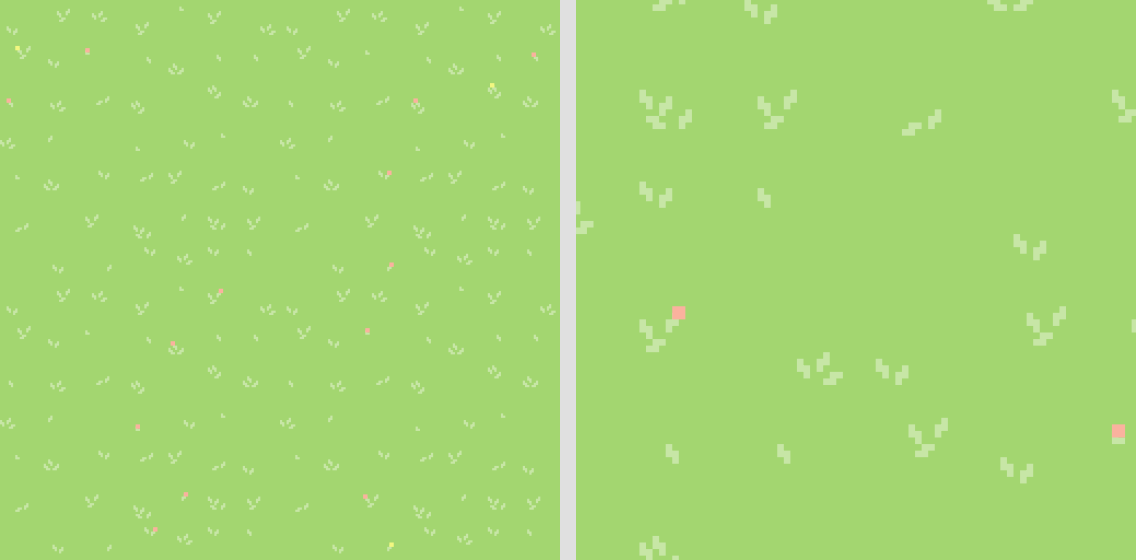
Left, the full canvas; right, a detail of the centre.
Write a WebGL 1 fragment shader that draws this texture.

```glsl
precision highp float;

uniform vec2 u_resolution;

// Blade shapes: foot width, foot height, tip height
const vec3 STEEP = vec3(1.0, 2.0, 2.0);
const vec3 CURL = vec3(2.0, 1.0, 2.0);
const vec3 DASH = vec3(2.0, 1.0, 1.0);

float hash(vec2 p) {
  return fract(sin(dot(p, vec2(127.1, 311.7))) * 43758.5453);
}

// Smooth coverage of a rectangle, in art cells (256 across the canvas)
float box(vec2 p, vec2 low, vec2 high) {
  vec2 soft = 256.0 / u_resolution;
  vec2 cover = clamp((p - low) / soft + 0.5, 0.0, 1.0)
             * clamp((high - p) / soft + 0.5, 0.0, 1.0);
  return cover.x * cover.y;
}

// A stepped blade: a foot, a raised tip on the side it leans to, and their joint
float blade(vec2 p, float x, float y, float lean, vec3 shape) {
  p -= vec2(x, y);
  p.x *= lean;
  return box(p, vec2(-shape.x, 0.0), vec2(0.0, shape.y))
       + box(p, vec2(0.0, 1.0), vec2(1.0, 1.0 + shape.z))
       + box(p, vec2(1.0 - shape.x, 1.0), vec2(0.0, 2.0));
}

// Grass tuft chosen by rank 5..48; also returns where a flower may sit
float tuft(vec2 p, float rank, float lean, out vec2 top) {
  top = vec2(-2.0, 2.0);
  if (rank < 10.0) { // tiny sprout
    top = vec2(0.0, 2.0);
    return box(p, vec2(-1.0, 0.0), vec2(0.0, 2.0))
         + box(p, vec2(0.0), vec2(1.0));
  }
  if (rank < 18.0) { // single blade
    top = vec2(lean, 3.0);
    return blade(p, 0.0, 0.0, lean, STEEP);
  }
  if (rank < 26.0) { // open pair
    top = lean < 0.0 ? vec2(-3.0, 3.0) : vec2(2.0, 2.0);
    return blade(p, -2.0, 0.0, -1.0, STEEP) + blade(p, 1.0, -1.0, 1.0, STEEP);
  }
  if (rank < 30.0) { // low leaf and blade
    top = vec2(2.0, 3.0);
    return blade(p, -1.0, -1.0, 1.0, DASH) + blade(p, 2.0, 0.0, 1.0, STEEP);
  }
  if (rank < 33.0) { // crown
    return blade(p, -3.0, -3.0, -1.0, CURL) + blade(p, -1.0, -1.0, -1.0, STEEP)
         + blade(p, 2.0, -3.0, 1.0, CURL);
  }
  if (rank < 35.0) { // round sprig
    top = vec2(-1.0, 3.0);
    return blade(p, -2.0, -1.0, -1.0, STEEP) + blade(p, 0.0, 0.0, -1.0, STEEP)
         + blade(p, 2.0, -3.0, 1.0, CURL);
  }
  if (rank < 40.0) { // pair with side leaf
    top = vec2(2.0, 3.0);
    return blade(p, -2.0, -1.0, -1.0, STEEP) + blade(p, 1.0, 0.0, 1.0, STEEP)
         + blade(p, 3.0, -2.0, 1.0, DASH);
  }
  if (rank < 47.0) { // pair over a low leaf
    top = lean < 0.0 ? vec2(-3.0, 2.0) : vec2(3.0, 3.0);
    return blade(p, -2.0, -1.0, -1.0, STEEP) + blade(p, 2.0, 0.0, 1.0, STEEP)
         + blade(p, 0.0, -3.0, 1.0, DASH);
  }
  // wide clump
  top = lean < 0.0 ? vec2(-4.0, 3.0) : vec2(1.0, 2.0);
  return blade(p, -3.0, 0.0, -1.0, STEEP) + blade(p, 0.0, -1.0, 1.0, STEEP)
       + blade(p, -2.0, -3.0, -1.0, DASH) + blade(p, 3.0, -3.0, 1.0, STEEP);
}

void main() {
  vec2 p = gl_FragCoord.xy / u_resolution * 256.0;
  vec2 slot = floor(p * 14.0 / 256.0);
  vec3 color = vec3(0.64, 0.84, 0.44);

  // Two by two repeats, each holding seven by seven jittered slots
  for (int j = -1; j <= 1; j++) {
    for (int i = -1; i <= 1; i++) {
      vec2 id = slot + vec2(float(i), float(j));
      vec2 tile = floor((id + 0.5) / 7.0);
      vec2 local = id - tile * 7.0;
      vec2 jitter = vec2(hash(local + 3.7), hash(local + 19.3)) - 0.5;
      vec2 center = floor((local + 0.5 + 0.6 * jitter) * 128.0 / 7.0) + tile * 128.0;

      // Shuffle the slots so each kind keeps its share; the first five stay bare
      float n = local.x + 7.0 * local.y;
      float rank = floor(mod(7.0 * n * n + 18.0 * n + 0.5, 49.0));
      if (rank < 5.0) continue;

      float lean = hash(local + 41.9) < 0.5 ? -1.0 : 1.0;
      vec2 top;
      float grass = tuft(p - center, rank, lean, top);
      color = mix(color, vec3(0.78, 0.90, 0.65), min(grass, 1.0));

      // Rare flowers differ between the repeats
      vec2 spot = mod(id + 14.0, 14.0);
      if (hash(spot + 7.3) < 0.09) {
        vec3 petal = hash(spot + 29.1) < 0.62 ? vec3(0.98, 0.70, 0.62) : vec3(0.95, 0.97, 0.50);
        vec2 q = p - center - top;
        color = mix(color, petal, box(q, vec2(-1.0), vec2(1.0)));
      }
    }
  }
  gl_FragColor = vec4(color, 1.0);
}
```
